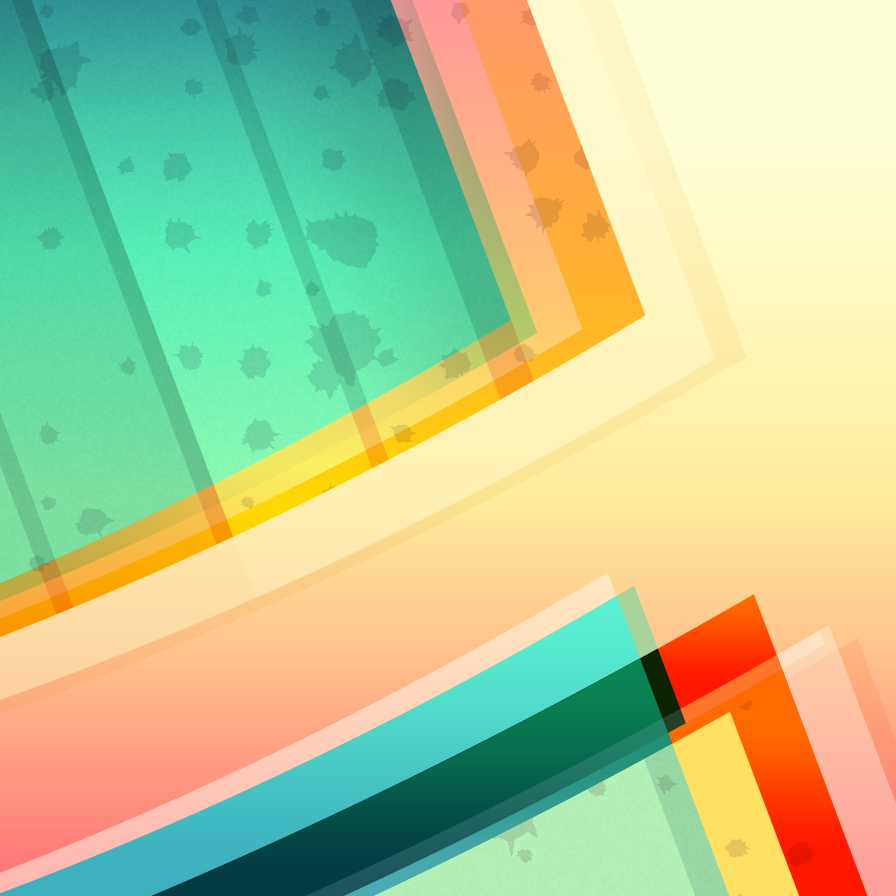
Give the GLSL for this background, as a WebGL 2 fragment shader.

```glsl
#version 300 es
precision highp float;
// Slanted, curved paper panels in teal, orange and red over a warm cream gradient.
uniform vec2 u_resolution;
out vec4 outColor;

// Layout: slant of the right edges, then lower/upper edges as (offset, slope, bend)
const float SLANT = 0.376;
const vec3 TEAL_EDGE = vec3(0.349, 0.428, 0.153);
const vec3 OLIVE_EDGE = vec3(0.329, 0.408, 0.153);
const vec3 PINK_EDGE = vec3(0.310, 0.397, 0.153);
const vec3 ORANGE_EDGE = vec3(0.289, 0.392, 0.148);
const vec3 CREAM_EDGE = vec3(0.219, 0.355, 0.153);
const vec3 HALO_EDGE = vec3(0.202, 0.368, 0.134);
const vec3 WHITE_TOP = vec3(0.026, 0.390, 0.153);
const vec3 AQUA_TOP = vec3(0.003, 0.377, 0.153);
const vec3 RED_TOP = vec3(-0.0685, 0.385, 0.115);
const vec3 GLASS_TOP = vec3(-0.140, 0.372, 0.115);
const vec3 INNER_TOP = vec3(-0.160, 0.373, 0.115);
const vec3 PALE_TOP = vec3(-0.177, 0.376, 0.115);
const float FOLD = 0.438, FOLD_SHADE = 0.462, RED_RIGHT = 0.592;

// Colours and strengths
const vec3 WHITE = vec3(1.0, 0.98, 0.93);
const vec3 RED = vec3(1.0, 0.09, 0.0);
const vec3 FLAME = vec3(1.0, 0.42, 0.0);
const vec3 YELLOW = vec3(1.0, 0.88, 0.39);
const vec3 NIGHT = vec3(0.05, 0.13, 0.01);
const vec3 TEAL_SHADE = vec3(0.86, 0.88, 0.88);
const vec3 ORANGE_SHADE = vec3(0.98, 0.84, 0.82);
const float SPLAT_INK = 0.12, GRAIN = 0.025;

vec2 hash2(vec2 c) {
  vec3 q = fract(c.xyx * vec3(0.1031, 0.1030, 0.0973));
  q += dot(q, q.yzx + 33.33);
  return fract((q.xx + q.yz) * q.zy);
}

float noise(vec2 p) {
  vec2 i = floor(p), f = fract(p);
  f = f * f * (3.0 - 2.0 * f);
  return mix(mix(hash2(i).x, hash2(i + vec2(1, 0)).x, f.x),
             mix(hash2(i + vec2(0, 1)).x, hash2(i + 1.0).x, f.x), f.y);
}

float cover(float d) { return smoothstep(-0.7, 0.7, d * u_resolution.y); }

float above(vec2 p, vec3 edge) {
  return cover(0.88 * (p.y - edge.x - p.x * (edge.y + edge.z * p.x)));
}

float leftOf(float s, float right) { return cover(0.936 * (right - s)); }

float band(float s, float a, float b) { return leftOf(s, b) - leftOf(s, a); }

vec3 ramp(float t, vec4 stops, vec3 a, vec3 b, vec3 c, vec3 d) {
  vec3 k = clamp((t - stops.xyz) / (stops.yzw - stops.xyz), 0.0, 1.0);
  return mix(mix(mix(a, b, k.x), c, k.y), d, k.z);
}

// One ragged ink blot per grid cell, some cells left empty
float splat(vec2 p, float scale) {
  vec2 cell = floor(p * scale), h = hash2(cell + scale), k = hash2(cell + 41.0);
  vec2 q = fract(p * scale) - 0.5 - (h - 0.5) * 0.35;
  float d = length(q);
  vec2 dir = q / max(d, 0.001);
  float spikes = pow(noise(dir * 6.0 + cell * 9.0 + 50.0), 5.0);
  float r = (0.09 + 0.15 * k.x) * (0.7 + 0.4 * noise(dir * 2.0 + cell * 7.0 + 20.0) + 0.6 * spikes);
  return cover((r - d) / scale) * step(0.4, k.y);
}

void main() {
  vec2 p = gl_FragCoord.xy / u_resolution;
  float s = p.x - SLANT * (1.0 - p.y);
  float blots = max(splat(p, 6.0), splat(p + 0.37, 13.0));

  // Background glow
  vec3 col = ramp(p.y, vec4(0.03, 0.27, 0.45, 0.85), vec3(1.0, 0.47, 0.47),
    vec3(1.0, 0.76, 0.55), vec3(1.0, 0.93, 0.62), vec3(1.0, 1.0, 0.84));

  // Upper stack, outermost sheet first
  float halo = above(p, HALO_EDGE) * leftOf(s, 0.683);
  float cream = above(p, CREAM_EDGE) * leftOf(s, 0.648);
  float orange = above(p, ORANGE_EDGE) * leftOf(s, 0.588);
  float pink = above(p, PINK_EDGE) * leftOf(s, 0.512);
  float olive = above(p, OLIVE_EDGE) * leftOf(s, 0.460);
  float teal = above(p, TEAL_EDGE) * leftOf(s, 0.436);
  col = mix(col, col * vec3(0.99, 0.965, 0.92), halo);
  col = mix(col, vec3(1.0, 0.99, 0.82), 0.5 * cream);
  col = mix(col, ramp(p.y, vec4(0.3, 0.43, 0.62, 1.0), vec3(1.0, 0.68, 0.0),
    vec3(1.0, 0.85, 0.0), vec3(1.0, 0.72, 0.14), vec3(1.0, 0.60, 0.42)), orange);
  col = mix(col, ramp(p.y, vec4(0.32, 0.48, 0.65, 1.0), vec3(1.0, 0.76, 0.28),
    vec3(0.98, 0.94, 0.38), vec3(1.0, 0.78, 0.44), vec3(1.0, 0.60, 0.60)), pink);
  float oliveFade = 1.0 - 0.75 * smoothstep(0.05, 0.3, p.x) * (1.0 - smoothstep(0.42, 0.56, p.x));
  col = mix(col, ramp(p.y, vec4(0.35, 0.5, 0.65, 1.0), vec3(0.76, 0.76, 0.30),
    vec3(0.85, 0.85, 0.38), vec3(0.69, 0.78, 0.42), vec3(0.56, 0.52, 0.50)), olive * oliveFade);
  vec3 tealTone = ramp(p.y, vec4(0.45, 0.72, 0.87, 1.0), vec3(0.55, 0.97, 0.70),
    vec3(0.34, 0.94, 0.72), vec3(0.27, 0.78, 0.66), vec3(0.19, 0.57, 0.58));
  tealTone *= 1.0 - 0.13 * smoothstep(0.2, 0.42, s);
  col = mix(col, tealTone, teal);

  // Slanted shadow bars across the upper stack
  float bars = band(s, -0.195, -0.173) + band(s, 0.013, 0.035)
             + band(s, 0.219, 0.241) + band(s, 0.391, 0.436);
  vec3 shade = mix(ORANGE_SHADE, TEAL_SHADE, teal);
  col *= mix(vec3(1.0), shade, bars * orange);
  col *= mix(vec3(1.0), shade, 0.8 * leftOf(s, 0.035) * orange);
  col *= 1.0 - vec3(0.0, 0.02, 0.03) * leftOf(s, 0.035) * cream * (1.0 - orange);

  // Lower stack: translucent sheets, then aqua, red and dark green
  float fold = leftOf(s, FOLD), foldShade = leftOf(s, FOLD_SHADE), redSide = leftOf(s, RED_RIGHT);
  float glass = 1.0 - above(p, GLASS_TOP), inner = 1.0 - above(p, INNER_TOP);
  float pale = 1.0 - above(p, PALE_TOP), aqua = 1.0 - above(p, AQUA_TOP);
  float redTop = 1.0 - above(p, RED_TOP);
  col = mix(col, col * vec3(1.0, 0.93, 0.9), pale * leftOf(s, 0.689));
  col = mix(col, WHITE, 0.36 * glass * leftOf(s, 0.663));
  col = mix(col, WHITE, 0.3 * (glass - inner) * leftOf(s, 0.650));
  col = mix(col, WHITE, 0.5 * (1.0 - above(p, WHITE_TOP)) * fold);
  col = mix(col, vec3(0.65, 0.83, 0.60), aqua * foldShade);
  col = mix(col, mix(vec3(0.24, 0.69, 0.75), vec3(0.35, 0.94, 0.82),
    smoothstep(0.0, 0.34, p.y)), aqua * fold);
  col = mix(col, mix(RED, FLAME, smoothstep(0.23, 0.34, p.y)), redTop * redSide);
  col = mix(col, NIGHT, redTop * foldShade);
  col = mix(col, mix(vec3(0.01, 0.23, 0.26), vec3(0.04, 0.52, 0.33),
    smoothstep(0.0, 0.26, p.y)), redTop * fold);

  // Lower overlap strips and inner sheets
  col = mix(col, mix(col, vec3(0.5, 0.75, 0.75), 0.2), glass * foldShade);
  col = mix(col, vec3(1.0, 0.46, 0.16), glass * redSide * (1.0 - foldShade));
  col = mix(col, mix(RED, FLAME, smoothstep(0.04, 0.2, p.y)), inner * redSide * (1.0 - fold));
  col = mix(col, mix(vec3(0.29, 0.67, 0.70), vec3(0.12, 0.56, 0.45),
    smoothstep(0.0, 0.19, p.y)), inner * fold);
  col = mix(col, YELLOW, pale * leftOf(s, 0.516));
  col = mix(col, vec3(0.70, 0.94, 0.71), pale * fold);
  col *= 1.0 - vec3(0.15, 0.10, 0.09) * band(s, 0.40, FOLD) * pale;

  // Ink blots and paper grain
  float inked = max(orange, pale * redSide);
  col *= 1.0 - SPLAT_INK * blots * inked * vec3(0.8, 1.0, 0.8);
  col += GRAIN * (noise(p * 420.0) - 0.5) * max(teal, pale * fold);
  outColor = vec4(clamp(col, 0.0, 1.0), 1.0);
}
```
